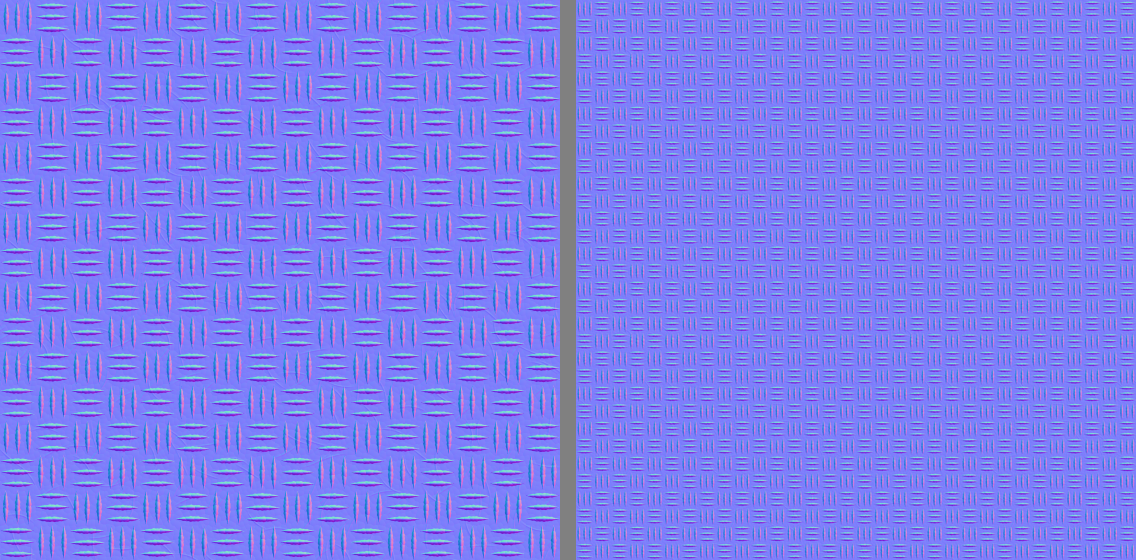
Left, the tile; right, the same tile 2 across and 2 down.
This texture map is drawn by a WebGL 2 fragment shader. Its source:

```glsl
#version 300 es
precision highp float;

uniform vec2 u_resolution;
out vec4 fragColor;

const float CELLS = 16.0;            // even, so the checkerboard wraps
const float BAR_SPACING = 0.328;     // lengths below are in cells
const float BAR_HALF_LENGTH = 0.468;
const float BAR_HALF_WIDTH = 0.070;
const float BAR_SLOPE = 1.75;
const float BAR_JITTER = 0.022;
const float EDGE_WOBBLE = 0.07;
const float GRAIN_CELLS = 112.0;
const float GRAIN_FLAT = 0.07;
const float GRAIN_BAR = 0.32;
const float SCRATCH_CELLS = 26.0;
const float SCRATCH_SHARE = 0.55;
const float SCRATCH_WIDTH = 0.035;
const float SCRATCH_SLOPE = 0.20;
const vec3 FLAT_TINT = vec3(0.985, 0.995, 0.985);
const int SAMPLES = 2;

vec2 hash2(vec2 p) {
    vec3 q = fract(p.xyx * vec3(0.1031, 0.1030, 0.0973));
    q += dot(q, q.yzx + 33.33);
    return fract((q.xx + q.yz) * q.zy);
}

// Slope of one pointed bar lying along p.y; z is its coverage
vec3 barRelief(vec2 p, vec2 seed, float pixel) {
    float halfLength = BAR_HALF_LENGTH * (1.0 - 0.04 * seed.x);
    float along = p.y / halfLength;
    float wobble = sin(p.y * 31.0 + seed.x * 40.0) + sin(p.y * 57.0 + seed.y * 40.0);
    float width = BAR_HALF_WIDTH * (1.0 - along * along);
    width *= 1.0 + EDGE_WOBBLE * wobble;
    float coverage = smoothstep(pixel, -pixel, abs(p.x) - width);
    float across = clamp(abs(p.x) / max(width, 0.001), 0.0, 1.0);
    vec2 outward = normalize(vec2(sign(p.x), 2.0 * BAR_HALF_WIDTH * along / halfLength));
    return vec3(outward * BAR_SLOPE * pow(across, 0.75), 1.0) * coverage;
}

// Three bars per cell, turned by a quarter in alternate cells
vec3 treadRelief(vec2 uv, float pixel) {
    vec2 grid = uv * CELLS;
    vec2 cell = mod(floor(grid), CELLS);
    vec2 p = fract(grid) - 0.5;
    bool horizontal = mod(cell.x + cell.y, 2.0) < 0.5;
    if (horizontal) p = p.yx;
    vec3 relief = vec3(0.0);
    for (int i = -1; i <= 1; i++) {
        vec2 seed = hash2(cell + vec2(float(i) * 19.0 + 31.0, 7.0));
        vec2 offset = (seed - 0.5) * BAR_JITTER;
        offset.x += float(i) * BAR_SPACING;
        relief += barRelief(p - offset, seed, pixel);
    }
    if (horizontal) relief.xy = relief.yx;
    return relief;
}

// Wrapping cellular dimples: slope points away from the nearest site
vec2 grainSlope(vec2 uv) {
    vec2 grid = uv * GRAIN_CELLS;
    vec2 base = floor(grid);
    vec2 nearest = vec2(2.0);
    for (int y = -1; y <= 1; y++)
    for (int x = -1; x <= 1; x++) {
        vec2 id = base + vec2(x, y);
        vec2 delta = grid - id - hash2(mod(id, GRAIN_CELLS) + 61.0);
        if (dot(delta, delta) < dot(nearest, nearest)) nearest = delta;
    }
    return nearest;
}

// Sparse, slightly curved hairline scratches
vec2 scratchSlope(vec2 uv) {
    vec2 grid = uv * SCRATCH_CELLS;
    vec2 base = floor(grid);
    vec2 slope = vec2(0.0);
    for (int y = -1; y <= 1; y++)
    for (int x = -1; x <= 1; x++) {
        vec2 id = base + vec2(x, y);
        vec2 wrapped = mod(id, SCRATCH_CELLS);
        vec2 place = hash2(wrapped + 113.0);
        vec2 style = hash2(wrapped + 211.0);
        float angle = style.x * 6.2832;
        vec2 dir = vec2(cos(angle), sin(angle));
        vec2 normal = vec2(-dir.y, dir.x);
        vec2 delta = grid - id - place;
        float along = dot(delta, dir);
        float dist = (dot(delta, normal) + (place.x - 0.5) * along * along) / SCRATCH_WIDTH;
        float reach = smoothstep(0.85, 0.2, abs(along)) * step(style.y, SCRATCH_SHARE);
        slope += normal * dist * exp(-dist * dist) * reach;
    }
    return slope * SCRATCH_SLOPE * 2.0;
}

vec3 surfaceColor(vec2 uv, float pixel) {
    vec3 tread = treadRelief(uv, pixel);
    vec2 slope = tread.xy + scratchSlope(uv);
    slope += grainSlope(uv) * mix(GRAIN_FLAT, GRAIN_BAR, tread.z);
    vec3 normal = normalize(vec3(slope, 1.0));
    return (normal * 0.5 + 0.5) * FLAT_TINT;
}

void main() {
    float pixel = 0.5 * CELLS / min(u_resolution.x, u_resolution.y);
    vec3 color = vec3(0.0);
    for (int y = 0; y < SAMPLES; y++)
    for (int x = 0; x < SAMPLES; x++) {
        vec2 jitter = (vec2(x, y) + 0.5) / float(SAMPLES) - 0.5;
        color += surfaceColor((gl_FragCoord.xy + jitter) / u_resolution, pixel);
    }
    fragColor = vec4(color / float(SAMPLES * SAMPLES), 1.0);
}
```
